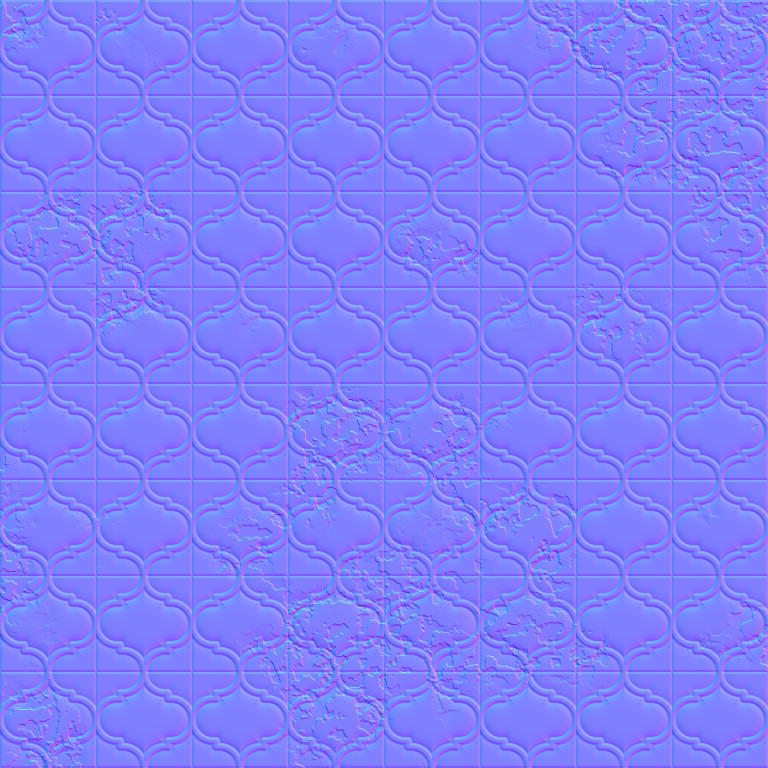
Write a WebGL 1 fragment shader that draws this texture map.

```glsl
precision highp float;
uniform vec2 u_resolution;

#define TILES 8.0
#define LOBE_RADIUS 0.22
#define BAND_HALF_WIDTH 0.045
#define BAND_HEIGHT 0.010
#define PILLOW_HEIGHT 0.016
#define OUTER_HEIGHT 0.009
#define BEVEL_FALLOFF 0.04
#define GROUT_HALF_WIDTH 0.022
#define GROUT_DEPTH 0.006
#define WEAR_DEPTH 0.010
#define WEAR_SCALE 9.0
#define WEAR_START 0.54

float hash(vec2 cell) {
  vec3 h = fract(vec3(cell.xyx) * 0.1031);
  h += dot(h, h.yzx + 33.33);
  return fract((h.x + h.y) * h.z);
}

float valueNoise(vec2 p) {
  vec2 cell = floor(p);
  vec2 f = fract(p);
  f = f * f * (3.0 - 2.0 * f);
  float low = mix(hash(cell), hash(cell + vec2(1.0, 0.0)), f.x);
  float high = mix(hash(cell + vec2(0.0, 1.0)), hash(cell + vec2(1.0)), f.x);
  return mix(low, high, f.y);
}

float fbm(vec2 p) {
  float sum = 0.0;
  float weight = 0.571;
  for (int i = 0; i < 3; i++) {
    sum += weight * valueNoise(p);
    p = p * 2.03 + 17.3;
    weight *= 0.5;
  }
  return sum;
}

float segmentDistance(vec2 p, vec2 a, vec2 b) {
  vec2 ab = b - a;
  return length(p - a - ab * clamp(dot(p - a, ab) / dot(ab, ab), 0.0, 1.0));
}

// Lobe arc followed by the ledge and half of the step
float halfOutline(vec2 q) {
  float r = LOBE_RADIUS;
  vec2 c = q - vec2(0.5 - r, 0.0);
  float arc = min(length(c - vec2(r, 0.0)), length(c - vec2(0.0, r)));
  if (c.x > 0.0 && c.y > 0.0) arc = abs(length(c) - r);
  float ledge = segmentDistance(q, vec2(0.5 - r, r), vec2(0.25, r));
  float riser = segmentDistance(q, vec2(0.25, r), vec2(0.25));
  return min(arc, min(ledge, riser));
}

// Signed distance to the lantern outline, negative inside
float lantern(vec2 p) {
  float r = LOBE_RADIUS;
  vec2 q = abs(p);
  float d = min(halfOutline(q), halfOutline(0.5 - q));
  float side = q.x < 0.25 ? q.x : 0.5 - q.x;
  float u = max(r - side, 0.0);
  float rise = sqrt(max(r * r - u * u, 0.0));
  float edge = q.x < 0.25 ? 0.5 - rise : rise;
  return q.y < edge ? -d : d;
}

// Crumbled plaster inside broad irregular patches
float wear(vec2 p) {
  float patches = smoothstep(WEAR_START, WEAR_START + 0.14, fbm(p * 0.95 + 4.7));
  float crumbs = smoothstep(0.49, 0.60, fbm(p * WEAR_SCALE));
  return patches * crumbs;
}

float surfaceHeight(vec2 p) {
  vec2 local = fract(p) - 0.5;
  float d = lantern(local);
  float away = max(abs(d) - BAND_HALF_WIDTH, 0.0);
  float plateau = d < 0.0 ? PILLOW_HEIGHT : OUTER_HEIGHT;
  float h = plateau * (1.0 - exp(-away / BEVEL_FALLOFF));
  h += BAND_HEIGHT * (1.0 - smoothstep(0.010, BAND_HALF_WIDTH, abs(d)));

  // Straight joints, fading out under the raised bands
  vec2 toJoint = 0.5 - abs(local);
  float joint = 1.0 - smoothstep(0.0, GROUT_HALF_WIDTH, min(toJoint.x, toJoint.y));
  h -= GROUT_DEPTH * joint * smoothstep(0.0, BAND_HALF_WIDTH, d);

  return h - WEAR_DEPTH * wear(p);
}

void main() {
  float size = min(u_resolution.x, u_resolution.y);
  vec2 p = gl_FragCoord.xy / size * TILES;
  float e = max(0.5 * TILES / size, 0.005);

  // Slopes by central difference, packed as a tangent-space normal
  float slopeX = surfaceHeight(p + vec2(e, 0.0)) - surfaceHeight(p - vec2(e, 0.0));
  float slopeY = surfaceHeight(p + vec2(0.0, e)) - surfaceHeight(p - vec2(0.0, e));
  vec3 normal = normalize(vec3(-slopeX, -slopeY, 2.0 * e));
  gl_FragColor = vec4(normal * 0.5 + 0.5, 1.0);
}
```
